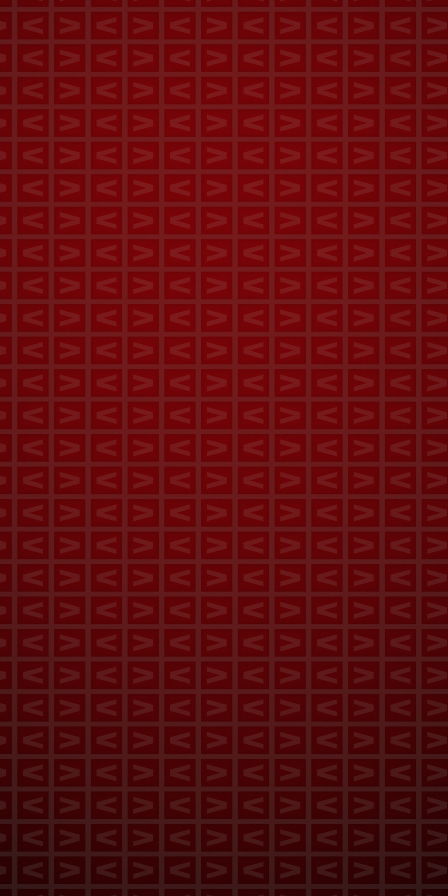
Give the GLSL for this pattern, as a WebGL 1 fragment shader.

```glsl
precision highp float;
// Crimson grid of tiles holding alternating blunt chevrons, under a soft spotlight.
uniform vec2 u_resolution;

float hash(vec2 p) {
  return fract(sin(dot(p, vec2(127.1, 311.7))) * 43758.5453);
}

// Signed distance to a blunt chevron pointing left, in units of the row height.
float chevron(vec2 p) {
  float y = abs(p.y);
  float along = p.x + 0.305;
  float outer = (y - 0.095 - along * 0.27) * 0.965;
  float inner = (along - 0.20 - y * 3.4) * 0.282;
  return max(max(outer, inner), abs(p.x) - 0.305);
}

// Antialiased coverage of a signed distance.
float coverage(float dist, float pixel) {
  return 1.0 - smoothstep(-0.6 * pixel, 0.6 * pixel, dist);
}

void main() {
  vec2 uv = gl_FragCoord.xy / u_resolution;
  float down = 1.0 - uv.y;
  float pixel = 27.58 / u_resolution.y;

  // Tile coordinates, in units of the row height
  vec2 grid = vec2(uv.x * 12.19 - 0.397, down * 27.58 - 0.287);
  vec2 tile = floor(grid);
  vec2 p = (fract(grid) - 0.5) * vec2(1.13, 1.0);

  // Grid lines and chevrons, mirrored in every other column
  vec2 toLine = vec2(0.565, 0.5) - abs(p);
  float gap = min(toLine.x - 0.085, toLine.y - 0.075);
  float facing = mod(tile.x, 2.0) < 0.5 ? 1.0 : -1.0;
  float lines = coverage(gap, pixel);
  float mark = coverage(chevron(vec2(p.x * facing, p.y)), pixel);

  // Spotlight high on the panel, fading toward the bottom
  vec2 away = vec2((uv.x - 0.48) * 0.7, down - 0.22);
  away.y *= away.y < 0.0 ? 1.6 : 1.0;
  float light = max(1.0 - 0.95 * dot(away, away), 0.0);

  // Tile ground with a faint shadow along its edges
  vec3 color = vec3(0.475, 0.016, 0.03) * light;
  color *= 1.0 - 0.10 * exp(-max(gap, 0.0) * 14.0);

  // Pale translucent overlay and fine grain
  color = mix(color, vec3(0.72, 0.88, 0.84), 0.105 * max(lines, mark * 0.95));
  color += (hash(floor(uv * vec2(256.0, 512.0))) - 0.5) * 0.006;
  gl_FragColor = vec4(color, 1.0);
}
```
